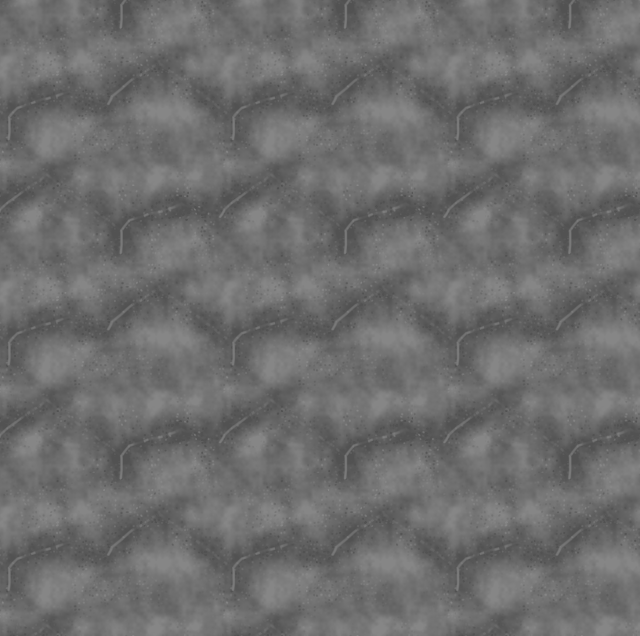
Give the GLSL for this texture, as a WebGL 1 fragment shader.

```glsl
precision highp float;
// Cloudy grey stone: a square tile holding two half-dropped rows of rounded cells.
// Each cell has a shadowed outline with pale broken cracks and a ring of light patches;
// tile-periodic noise adds mottling, crossed streaks and clustered grains.
uniform vec2 u_resolution;

const float TAU = 6.2831853;

float hash(vec2 c) {
  return fract(sin(dot(c, vec2(127.1, 311.7))) * 4375.85);
}

// Value noise that wraps after one tile, n cells across and down
float tileNoise(vec2 p, vec2 n) {
  p *= n;
  vec2 c = floor(p) + 0.5, f = fract(p);
  f = f * f * (3.0 - 2.0 * f);
  vec2 o = vec2(1.0, 0.0);
  float low = mix(hash(mod(c, n)), hash(mod(c + o, n)), f.x);
  float high = mix(hash(mod(c + o.yx, n)), hash(mod(c + o.xx, n)), f.x);
  return mix(low, high, f.y);
}

// Signed grains: one jittered dot in each cell, mostly faint, light or dark
float grains(vec2 p, float n) {
  p *= n;
  vec2 c = mod(floor(p) + 0.5, n);
  vec2 center = 0.3 + 0.4 * vec2(hash(c + 3.7), hash(c + 9.2));
  float s = hash(c + 5.1) * 2.0 - 1.0;
  return s * abs(s) * (1.0 - smoothstep(0.05, 0.5, length(fract(p) - center)));
}

// Adds one edge: mark.x is shadow, mark.y is the pale crack
void edge(vec2 p, vec2 a, vec2 b, float shadow, float crack, float dashes, inout vec3 mark) {
  vec2 ab = b - a;
  float t = clamp(dot(p - a, ab) / dot(ab, ab), 0.0, 1.0);
  float d = length(p - a - ab * t);
  float pixel = 2.853 / u_resolution.x;
  float line = 1.0 - smoothstep(0.001, 0.005 + pixel, d);
  float wave = sin(TAU * dashes * t) + 0.5 * sin(TAU * dashes * 1.7 * t + 1.0);
  float broken = dashes > 0.0 ? 0.2 + 0.8 * smoothstep(-0.3, 0.9, wave) : 1.0;
  mark.xy = max(mark.xy, vec2(shadow * exp(-d * d * 170.0), crack * line * broken));
}

// Cell outline, with y running down from its left corner
void outline(vec2 p, inout vec3 mark) {
  vec2 stem = vec2(0.0, 0.082), corner = vec2(0.0, -0.015);
  vec2 bend = vec2(0.04, -0.06), crest = vec2(0.27, -0.13);
  vec2 dip = vec2(0.442, -0.074), knee = vec2(0.46, -0.108);
  vec2 rise = vec2(0.55, -0.182), peak = vec2(0.67, -0.26);
  edge(p, stem, corner, 0.75, 0.8, 0.0, mark);
  edge(p, corner, bend, 1.0, 0.65, 0.0, mark);
  edge(p, bend, crest, 1.0, 0.7, 4.0, mark);
  edge(p, crest, dip, 0.9, 0.15, 4.0, mark);
  edge(p, dip, knee, 0.9, 0.75, 0.0, mark);
  edge(p, knee, rise, 1.0, 0.6, 0.0, mark);
  edge(p, rise, peak, 0.85, 0.4, 4.0, mark);
  edge(p, peak, vec2(1.0, -0.015), 0.8, 0.3, 8.0, mark);
  edge(p, stem, vec2(0.17, 0.24), 0.4, 0.15, 5.0, mark);
}

float patchAt(vec2 p, float x, float y, float sharpness) {
  vec2 d = p - vec2(x, y);
  return exp(-dot(d, d) * sharpness);
}

// Light and dark patches of a face, summed into mark.z
void face(vec2 p, float oddRow, inout vec3 mark) {
  for (int k = 0; k < 4; k++) {
    float x = 0.31 + 0.172 * float(k);
    mark.z += patchAt(p, x, 0.285 - 0.06 * (x - 0.31), 210.0);
  }
  mark.z += patchAt(p, 0.18, 0.09, 130.0) + 0.8 * patchAt(p, 0.31, 0.035, 180.0);
  mark.z += 0.6 * patchAt(p, -0.01, 0.185, 260.0);
  mark.z += patchAt(p, 0.61, -0.045, 180.0) + patchAt(p, 0.79, -0.04, 180.0);
  mark.z += (oddRow * 1.4 - 0.9) * patchAt(p, 0.70, -0.05, 350.0);
  mark.z -= 0.4 * patchAt(p, 0.30, 0.18, 300.0) + 0.5 * patchAt(p, 0.71, 0.165, 250.0);
  mark.z -= 0.4 * patchAt(p, 0.56, 0.12, 300.0);
}

void main() {
  vec2 uv = gl_FragCoord.xy / u_resolution;
  vec2 p = vec2(uv.x * 2.853 - 0.539, (1.0 - uv.y) * 2.822 - 0.037);

  // Wobbled coordinates roughen edges and patches
  vec2 wobble = vec2(tileNoise(p, vec2(22.0)), tileNoise(p + 0.37, vec2(22.0))) - 0.5;
  vec2 w = p + 0.008 * wobble;

  // Neighbouring half-dropped cells
  vec3 mark = vec3(0.0);
  float row = floor(w.y * 2.0 + 0.5);
  for (int j = -1; j <= 1; j++) {
    float r = row + float(j);
    vec2 local = vec2(fract(w.x - 0.5 * r), w.y - 0.5 * r);
    for (int i = -1; i <= 1; i++) {
      vec2 q = local - vec2(float(i), 0.0);
      outline(q, mark);
      face(q + wobble * 0.04, mod(r, 2.0), mark);
    }
  }

  // Light faces, mottling and crossed streaks
  float tone = 0.432 + 0.092 * mark.z - 0.1 * mark.x;
  tone += 0.05 * (tileNoise(p, vec2(11.0)) - 0.5);
  tone += 0.05 * (tileNoise(p + 0.21, vec2(22.0)) - 0.5);
  tone += 0.02 * (tileNoise(p, vec2(56.0, 12.0)) + tileNoise(p, vec2(12.0, 56.0)) - 1.0);
  tone += 0.035 * (tileNoise(p, vec2(64.0)) - 0.5);

  // Grains gather in patches and along the edges
  float cluster = smoothstep(0.5, 0.8, tileNoise(p + 0.63, vec2(9.0)));
  tone += grains(p + 0.01 * wobble, 62.0) * (0.01 + 0.06 * cluster + 0.06 * mark.x);

  // Pale cracks
  tone = mix(clamp(tone, 0.32, 0.525), 0.54, 0.85 * mark.y);
  gl_FragColor = vec4(vec3(tone), 1.0);
}
```
